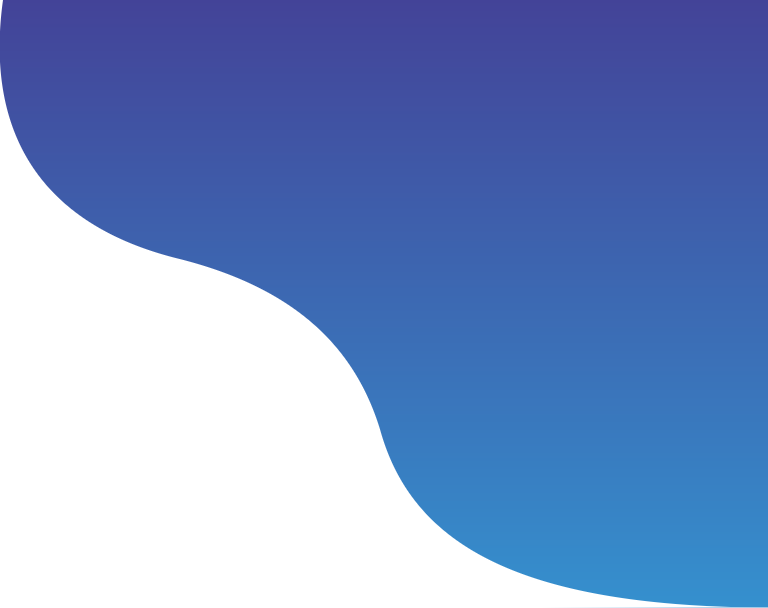
Write a Shadertoy shader that draws this background.

```glsl
// A wavy white corner swoops under a panel fading from indigo to sky blue.

// Layout units: the canvas spans DESIGN, with y measured down from the top.
const vec2 DESIGN = vec2(768.0, 609.0);

const vec3 INDIGO = vec3(0.263, 0.263, 0.596);
const vec3 SKY    = vec3(0.208, 0.565, 0.808);
const vec3 PAPER  = vec3(1.0);

// Joints and handles of the three cubic arcs; y grows along each arc.
const vec2 START      = vec2(3.0, 0.0);
const vec2 SHOULDER   = vec2(180.0, 259.5);
const vec2 WAIST      = vec2(380.0, 430.0);
const vec2 FINISH     = vec2(768.0, 608.5);
const vec2 UPPER_OUT  = vec2(-15.0, 130.0);
const vec2 UPPER_IN   = vec2(38.0, 225.0);
const vec2 MIDDLE_OUT = vec2(292.0, 288.0);
const vec2 MIDDLE_IN  = vec2(354.0, 345.0);
const vec2 LOWER_OUT  = vec2(410.0, 539.0);
const vec2 LOWER_IN   = vec2(508.0, 608.0);

const int BISECTIONS = 18;

vec2 bezier(vec2 a, vec2 b, vec2 c, vec2 d, float t) {
    float s = 1.0 - t;
    return s * s * s * a + 3.0 * s * s * t * b + 3.0 * s * t * t * c + t * t * t * d;
}

vec2 bezierTangent(vec2 a, vec2 b, vec2 c, vec2 d, float t) {
    float s = 1.0 - t;
    return s * s * (b - a) + 2.0 * s * t * (c - b) + t * t * (d - c);
}

// Approximate signed distance to an arc, positive on its right.
float arcSide(vec2 p, vec2 a, vec2 b, vec2 c, vec2 d) {
    float low = 0.0, high = 1.0;
    for (int i = 0; i < BISECTIONS; i++) {
        float mid = 0.5 * (low + high);
        if (bezier(a, b, c, d, mid).y < p.y) low = mid;
        else high = mid;
    }
    float t = 0.5 * (low + high);
    vec2 tangent = normalize(bezierTangent(a, b, c, d, t));
    return dot(p - bezier(a, b, c, d, t), vec2(tangent.y, -tangent.x));
}

// Pick the arc that spans the height of p.
float panelSide(vec2 p) {
    if (p.y < SHOULDER.y) return arcSide(p, START, UPPER_OUT, UPPER_IN, SHOULDER);
    if (p.y < WAIST.y) return arcSide(p, SHOULDER, MIDDLE_OUT, MIDDLE_IN, WAIST);
    return arcSide(p, WAIST, LOWER_OUT, LOWER_IN, FINISH);
}

void mainImage(out vec4 fragColor, in vec2 fragCoord) {
    vec2 uv = fragCoord / iResolution.xy;
    vec2 p = vec2(uv.x, 1.0 - uv.y) * DESIGN;

    // Vertical fade inside the panel
    vec3 panel = mix(SKY, INDIGO, uv.y);

    // Edge smoothed over one output pixel
    float pixel = DESIGN.y / iResolution.y;
    float coverage = clamp(panelSide(p) / pixel + 0.5, 0.0, 1.0);

    fragColor = vec4(mix(PAPER, panel, coverage), 1.0);
}
```
